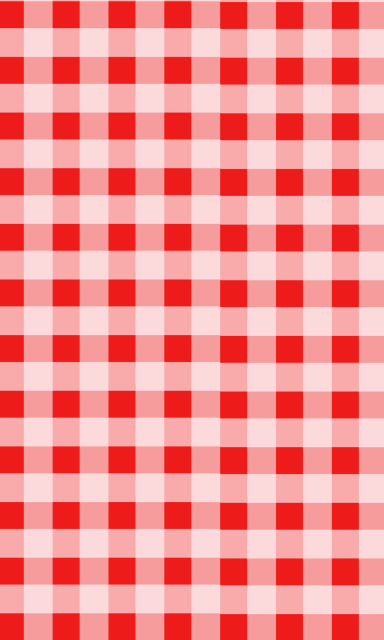
Give the GLSL for this pattern, as a Shadertoy shader.

```glsl
// Red and pink gingham check with a faint vertical seam where the rows step down.

const vec3 PALE       = vec3(0.990, 0.855, 0.860); // neither stripe
const vec3 COLUMN_INK = vec3(0.975, 0.669, 0.669); // vertical stripe alone
const vec3 ROW_INK    = vec3(0.970, 0.613, 0.613); // horizontal stripe alone
const vec3 CROSSING   = vec3(0.930, 0.105, 0.100); // both stripes

// Fractions of the canvas, measured from its top left corner
const vec2 PERIOD       = vec2(0.14543, 0.08694);
const vec2 FIRST_CENTER = vec2(0.02680, 0.02300);
const vec2 HALF_WIDTH   = vec2(0.03520, 0.02100);

const float SEAM_X    = 0.5735;  // left edge of the stepped part
const float SEAM_STEP = 0.0012;  // how far its rows drop
const float SOFTNESS  = 0.0008;  // least half width of an edge, in canvas heights

// Coverage of the vertical (x) and horizontal (y) stripes
vec2 stripes(vec2 p, vec2 blur) {
    vec2 offset = abs(mod(p - FIRST_CENTER + 0.5 * PERIOD, PERIOD) - 0.5 * PERIOD);
    return smoothstep(-blur, blur, HALF_WIDTH - offset);
}

void mainImage(out vec4 fragColor, in vec2 fragCoord) {
    vec2 p = fragCoord / iResolution.xy;
    p.y = 1.0 - p.y;

    // Edge blur of equal size in both directions
    float edge = max(SOFTNESS, 0.7 / iResolution.y);
    vec2 blur = edge * iResolution.y / iResolution.xy;

    // Step the rows to the right of the seam
    p.y -= SEAM_STEP * smoothstep(-blur.x, blur.x, p.x - SEAM_X);

    // Weave the two stripe directions
    vec2 ink = stripes(p, blur);
    vec3 gapRow = mix(PALE, COLUMN_INK, ink.x);
    vec3 inkRow = mix(ROW_INK, CROSSING, ink.x);
    fragColor = vec4(mix(gapRow, inkRow, ink.y), 1.0);
}
```
